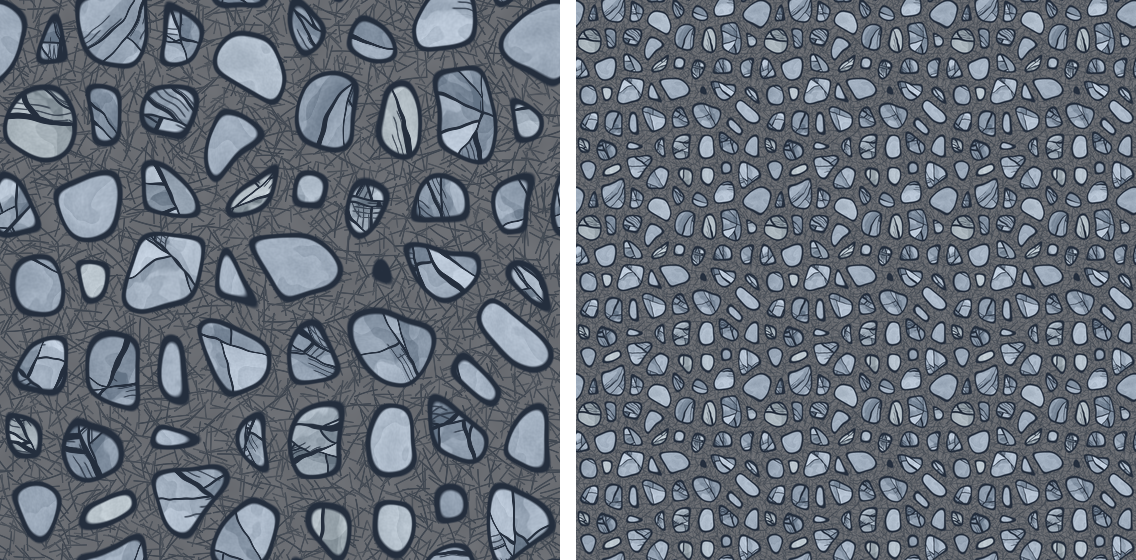
Left: one tile. Right: repeated 3 by 3.
This texture is drawn by a Shadertoy shader. Its source:

```glsl
const vec2 GRID = vec2(8.0, 7.0);
const vec3 INK = vec3(0.14, 0.18, 0.24);

vec2 hash2(vec2 c) {
    vec3 p = fract(c.xyx * vec3(0.1031, 0.1030, 0.0973));
    p += dot(p, p.yzx + 33.33);
    return fract((p.xx + p.yz) * p.zy);
}

vec2 gradient(vec2 cell, vec2 period) {
    float a = 6.2832 * hash2(mod(cell, period) + 5.0).x;
    return vec2(cos(a), sin(a));
}

// Gradient noise that wraps after a whole period
float noise(vec2 p, vec2 period) {
    vec2 i = floor(p), f = p - i, e = vec2(1, 0);
    vec2 u = f * f * f * (f * (f * 6.0 - 15.0) + 10.0);
    float low = mix(dot(gradient(i, period), f),
                    dot(gradient(i + e, period), f - e), u.x);
    float high = mix(dot(gradient(i + e.yx, period), f - e.yx),
                     dot(gradient(i + 1.0, period), f - 1.0), u.x);
    return mix(low, high, u.y);
}

// Stone centre in xy, size weight in z
vec3 site(vec2 cell) {
    vec2 id = mod(cell, GRID);
    return vec3(cell + 0.5 + 0.7 * (hash2(id + 19.0) - 0.5), 0.32 * hash2(id + 83.0).x);
}

// Weighted Voronoi cells with rounded corners; returns the distance to the border
float stoneField(vec2 p, out vec2 id, out vec2 centre) {
    vec2 base = floor(p), owner = base;
    float best = 1e5;
    for (int k = 0; k < 25; k++) {
        vec2 cell = base + vec2(k % 5, k / 5) - 2.0;
        vec3 s = site(cell);
        float power = dot(p - s.xy, p - s.xy) - s.z;
        if (power < best) { best = power; owner = cell; centre = s.xy; }
    }
    float sum = 0.0;
    for (int k = 0; k < 25; k++) {
        vec2 cell = owner + vec2(k % 5, k / 5) - 2.0;
        if (k == 12) continue;
        vec3 s = site(cell);
        float power = dot(p - s.xy, p - s.xy) - s.z;
        sum += exp(-(power - best) / (2.0 * length(s.xy - centre)) / 0.085);
    }
    id = mod(owner, GRID);
    return -0.085 * log(sum);
}

// Watercolour stone, split again and again by inked cracks
vec3 paintStone(vec2 q, vec2 id, vec2 p, float px) {
    float wash = noise(p * 2.0, GRID * 2.0);
    float wobble = noise(p * 5.0, GRID * 5.0);
    float grain = noise(p * 17.0, GRID * 17.0) + noise(p * 31.0, GRID * 31.0);
    vec2 kind = hash2(id + 141.0);
    float tone = 0.7 + 0.3 * (kind.x - 0.5) + 0.3 * wash + 0.08 * wobble + 0.07 * grain;
    tone -= 0.16 * smoothstep(0.0, 0.05, wash + 0.3 * wobble - 0.1);
    float ink = 0.0, region = 1.0;
    int cuts = min(int(kind.y * 6.0), 4);
    for (int i = 0; i < cuts; i++) {
        vec2 r = hash2(id * 11.0 + region * vec2(17.0, 29.0));
        vec2 s = hash2(id * 13.0 + region * vec2(31.0, 7.0) + 57.0);
        vec2 n = vec2(cos(6.2832 * r.x), sin(6.2832 * r.x));
        float along = dot(q, vec2(-n.y, n.x));
        float d = dot(q, n) - 0.5 * (r.y - 0.5) + 0.03 * wobble;
        float side = smoothstep(-px, px, d);

        // Facet tone and the brushed shadow beside the crack
        float reach = 0.08 + 0.2 * s.x + 0.15 * wobble;
        tone += 0.24 * (s.y - 0.5) * (2.0 * side - 1.0);
        tone -= 0.22 * side * (1.0 - smoothstep(reach, reach + 0.03, d));

        // Tapered crack and fine hatching
        float width = 0.005 + 0.032 * s.x * s.x * smoothstep(-0.35, 0.4, along);
        ink = max(ink, 1.0 - smoothstep(width, width + px, abs(d)));
        float row = floor(d * 14.0);
        float line = abs(d * 14.0 - row - 0.5 + 0.5 * along) / 14.0;
        float stop = 0.35 * (hash2(id + row + 200.0).x - 0.4);
        float hatch = (1.0 - smoothstep(0.002, 0.002 + px, line)) * step(0.5, s.y);
        hatch *= side * (1.0 - smoothstep(0.2, 0.24, d)) * smoothstep(stop, stop + 0.04, along);
        ink = max(ink, 0.75 * hatch);
        region = region * 2.0 + step(0.0, d);
    }
    vec3 paint = mix(vec3(0.39, 0.45, 0.52), vec3(0.80, 0.85, 0.91), clamp(tone, 0.0, 1.0));
    paint += vec3(0.02, 0.01, -0.025) * smoothstep(0.6, 1.0, kind.x);
    return mix(paint, INK, ink);
}

// Layers of short scattered pen strokes
float grass(vec2 uv, float pixel) {
    float ink = 0.0;
    for (int k = 0; k < 27; k++) {
        float layer = float(k / 9), size = 31.0 + 6.0 * layer;
        vec2 p = uv * size;
        vec2 cell = floor(p) + vec2(k % 3, (k / 3) % 3) - 1.0;
        vec2 id = mod(cell, size) + 100.0 * layer;
        vec2 r = hash2(id);
        vec2 q = p - cell - hash2(id + 37.0);
        vec2 dir = vec2(cos(6.2832 * r.x), sin(6.2832 * r.x));
        float t = dot(q, dir), len = 0.5 + 0.4 * r.y;
        float bend = dot(q, vec2(-dir.y, dir.x)) + 0.15 * (r.y - 0.5) * t * t;
        float d = length(vec2(max(abs(t) - len, 0.0), bend));
        ink = max(ink, (1.0 - smoothstep(0.018, 0.018 + pixel * size, d)) * (0.55 + 0.45 * r.y));
    }
    return ink;
}

void mainImage(out vec4 fragColor, in vec2 fragCoord) {
    vec2 uv = fragCoord / iResolution.xy;
    float pixel = 1.0 / iResolution.y, px = pixel * GRID.x;
    vec2 p = uv * GRID;
    p += 0.24 * vec2(noise(p, GRID), noise(p + vec2(3.4, 1.7), GRID));

    vec2 id, centre;
    float edge = stoneField(p, id, centre) - 0.095 - 0.05 * hash2(id + 61.0).y;
    edge += 0.008 * noise(p * 4.0, GRID * 4.0);

    vec3 ground = vec3(0.42, 0.43, 0.45) + 0.03 * noise(p * 3.0, GRID * 3.0);
    vec3 color = mix(ground, vec3(0.24, 0.27, 0.31), grass(uv, pixel));
    color = mix(color, INK, smoothstep(-px, px, edge) );
    color = mix(color, paintStone(p - centre, id, p, px), smoothstep(-px, px, edge - 0.06));
    fragColor = vec4(color, 1.0);
}
```
